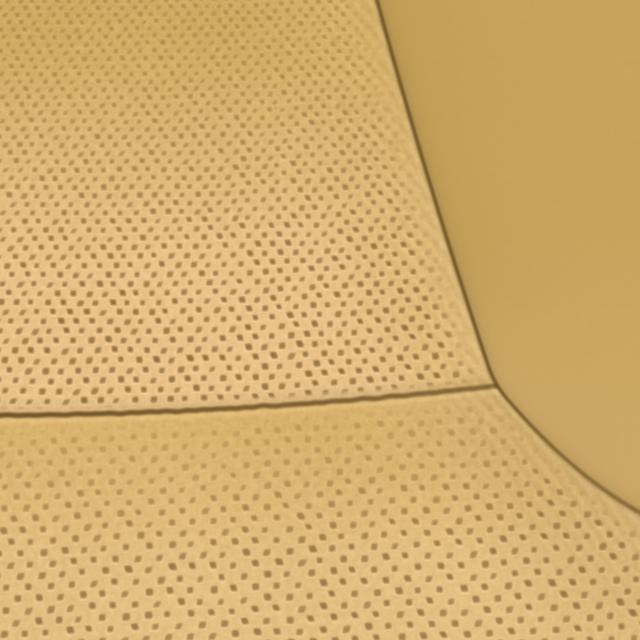
Give the GLSL for this texture, as a Shadertoy shader.

```glsl
// Tan perforated leather: two punched panels meet at a cross seam, beside a smooth bolster.
// Seams are curved signed distances; holes sit on jittered staggered lattices that
// shrink with depth, over soft colour gradients and gradient-noise grain.

#define UPPER_PITCH vec2(0.0274, 0.0160)
#define LOWER_PITCH vec2(0.0345, 0.0182)
#define UPPER_SHRINK 0.48
#define LOWER_SHRINK 0.25
#define HOLE_RADIUS 0.0052
#define HOLE_JITTER 0.10
#define HOLE_COLOR vec3(0.52, 0.39, 0.20)
#define SEAM_COLOR vec3(0.43, 0.32, 0.14)
#define SEAM_WIDTH 0.0026
#define GRAIN 0.036
#define RIB_STRENGTH 0.015

vec2 hash2(vec2 p) {
    vec3 q = fract(p.xyx * vec3(0.1031, 0.1030, 0.0973));
    q += dot(q, q.yzx + 33.33);
    return fract((q.xx + q.yz) * q.zy);
}

float gradientNoise(vec2 p) {
    vec2 i = floor(p), f = fract(p);
    vec2 u = f * f * f * (f * (f * 6.0 - 15.0) + 10.0);
    vec2 o = vec2(0.0, 1.0);
    float a = dot(hash2(i) * 2.0 - 1.0, f);
    float b = dot(hash2(i + o.yx) * 2.0 - 1.0, f - o.yx);
    float c = dot(hash2(i + o.xy) * 2.0 - 1.0, f - o.xy);
    float d = dot(hash2(i + o.yy) * 2.0 - 1.0, f - o.yy);
    return mix(mix(a, b, u.x), mix(c, d, u.x), u.y);
}

// Signed distance to the bolster edge, positive on the smooth bolster
float bolsterDistance(vec2 p) {
    float t = (p.y - 0.401) / 0.599;
    float s = (p.x - 0.772) / 0.228;
    float edgeX = 0.772 - 0.183 * t - 0.020 * t * (1.0 - t);
    float edgeY = 0.401 - 0.202 * s - 0.076 * s * (1.0 - s);
    float steep = (p.x - edgeX) * 0.956;
    float shallow = (p.y - edgeY) * 0.75;
    float k = 0.012;
    float h = max(k - abs(steep - shallow), 0.0) / k;
    return min(steep, shallow) - h * h * k * 0.25;
}

float crossSeamHeight(float x) {
    return 0.351 + 0.005 * x + 0.07 * x * x;
}

// x: hole coverage, y: lit lower rim; depth runs away from the viewer
vec2 perforations(vec2 p, vec2 pitch, float shrink, float size) {
    float scale = 1.0 - shrink * p.y;
    vec2 lattice = vec2(p.x / (pitch.x * scale), -log(scale) / (shrink * pitch.y));
    lattice.x += 0.5 * mod(floor(lattice.y), 2.0);
    vec2 id = floor(lattice);
    vec2 rnd = hash2(id + 71.0);
    vec2 q = fract(lattice) - 0.5 - (rnd - 0.5) * 2.0 * HOLE_JITTER;
    q *= pitch * scale;
    q.x += q.y * (rnd.y - 0.5) * 0.7;
    float r = HOLE_RADIUS * size * scale * mix(0.82, 1.08, rnd.x);
    float soft = 0.0024 + 0.5 / iResolution.y;
    vec2 box = abs(q);
    float d = mix(length(q), max(box.x, box.y) * 1.12, 0.4) - r;
    float rim = length(q + vec2(0.001, 0.0038) * scale) - r;
    float hole = 1.0 - smoothstep(-soft, soft, d);
    float lit = (1.0 - smoothstep(-soft, 2.0 * soft, rim)) * (1.0 - hole);
    return vec2(hole * mix(0.72, 1.0, rnd.y), lit);
}

void mainImage(out vec4 fragColor, in vec2 fragCoord) {
    vec2 uv = fragCoord / iResolution.xy;
    float px = 1.0 / iResolution.y;
    float side = bolsterDistance(uv);
    float cross = uv.y - crossSeamHeight(uv.x);
    float broad = gradientNoise(uv * 5.0);
    vec2 warp = 0.004 * vec2(gradientNoise(uv * 9.0), gradientNoise(uv * 9.0 + 40.0));

    // Upper panel: bright above the cross seam, deeper toward the top and right
    vec3 upper = mix(vec3(0.91, 0.76, 0.53), vec3(0.82, 0.67, 0.39), smoothstep(0.55, 1.0, uv.y));
    upper = mix(upper, vec3(0.84, 0.70, 0.43), 0.65 * smoothstep(-0.24, 0.0, side));
    vec2 upperPos = vec2(uv.x - 0.4, max(cross, 0.0) + 0.02 * uv.x) + warp;
    vec2 upperHoles = perforations(upperPos, UPPER_PITCH, UPPER_SHRINK, 1.0);
    upperHoles *= mix(0.95, 0.48, smoothstep(0.12, 0.6, cross));
    upperHoles *= smoothstep(0.006, 0.020, cross) * smoothstep(-0.006, -0.07, side);

    // Lower panel: flatter near the seam, brighter toward the viewer
    vec3 lower = mix(vec3(0.89, 0.75, 0.51), vec3(0.85, 0.70, 0.43), smoothstep(0.08, 0.34, uv.y));
    lower = mix(lower, vec3(0.82, 0.68, 0.44), 0.7 * smoothstep(-0.28, 0.0, side));
    vec2 lowerPos = vec2(uv.x - 0.4, uv.y - 0.05 * uv.x) + warp;
    vec2 lowerHoles = perforations(lowerPos, LOWER_PITCH, LOWER_SHRINK, 1.08);
    lowerHoles *= mix(0.35, 0.85, smoothstep(0.02, 0.26, -cross));
    lowerHoles *= smoothstep(0.012, 0.04, -cross) * smoothstep(-0.01, -0.05, side);

    float above = smoothstep(-px, px, cross);
    vec3 color = mix(lower, upper, above);
    vec2 holes = mix(lowerHoles, upperHoles, above);

    // Leather grain, faint tension ribs by the bolster, then the punched holes
    float grain = gradientNoise(uv * 85.0) + 0.8 * gradientNoise(uv * 170.0);
    float ribs = sin((uv.x + 0.75 * uv.y) * 290.0 + 4.0 * broad);
    color += GRAIN * grain + 0.015 * broad;
    color += RIB_STRENGTH * ribs * smoothstep(-0.16, -0.04, side);
    color += 0.04 * holes.y;
    color = mix(color, HOLE_COLOR, 0.88 * holes.x);

    // Cross seam: dark groove, soft shade above, lit fold below
    float wobble = 0.003 * gradientNoise(vec2(uv.x * 45.0, 3.0));
    float groove = abs(cross + wobble) - SEAM_WIDTH;
    color *= 1.0 - 0.15 * exp(-abs(cross) / 0.009) * above;
    color += 0.04 * exp(-pow((cross + 0.009) / 0.004, 2.0));
    float grooveMask = 1.0 - smoothstep(-0.002, 0.003 + px, groove);
    color = mix(color, SEAM_COLOR, grooveMask * mix(0.95, 0.65, uv.x));

    // Smooth bolster, a little darker along the middle of its edge
    vec3 bolster = mix(vec3(0.80, 0.66, 0.40), vec3(0.78, 0.64, 0.36), smoothstep(0.25, 0.75, uv.y));
    bolster -= 0.025 * exp(-side / 0.09) * smoothstep(0.35, 0.6, uv.y);
    bolster += 0.006 * broad + 0.004 * grain;
    color = mix(color, bolster, smoothstep(-px, px, side));

    // Bolster seam: groove with a pale fold on the panel side
    float lowerEdge = 1.0 - smoothstep(0.25, 0.42, uv.y);
    color += 0.04 * exp(-pow((side + 0.009) / 0.004, 2.0));
    color *= 1.0 - 0.14 * exp(-abs(side) / 0.008);
    float sideMask = 1.0 - smoothstep(-0.002, 0.0025 + px, abs(side) - 0.7 * SEAM_WIDTH);
    color = mix(color, SEAM_COLOR, sideMask * mix(0.85, 0.6, lowerEdge));

    fragColor = vec4(clamp(color, 0.0, 1.0), 1.0);
}
```
